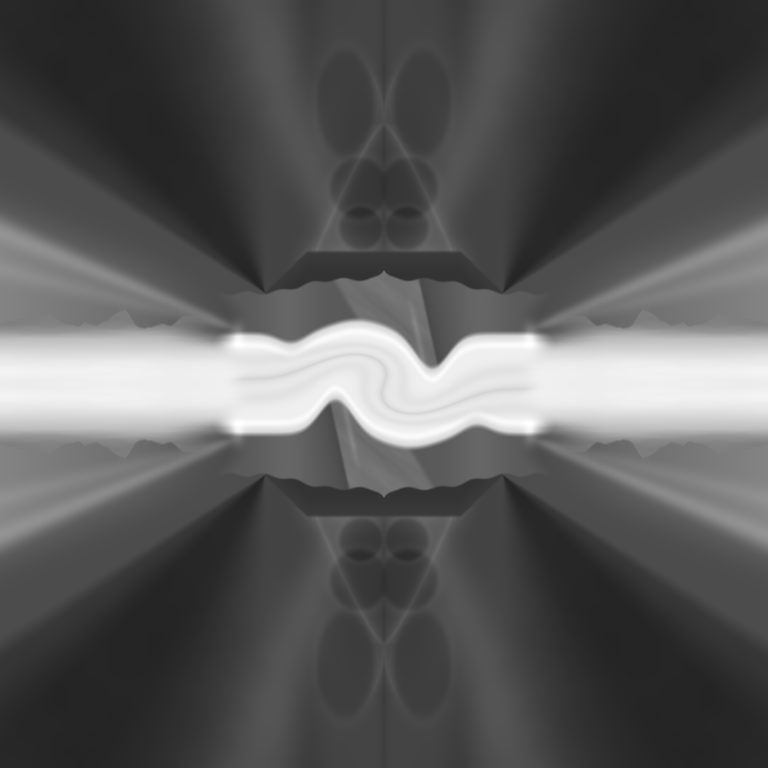
Give the GLSL for this background, as a WebGL 2 fragment shader.

```glsl
#version 300 es
precision highp float;
// Grey mirrored light rays around a glowing horizontal band with a swirl at its heart.
uniform vec2 u_resolution;
out vec4 fragColor;

float hash(vec2 p) {
  return fract(sin(dot(p, vec2(127.1, 311.7))) * 43758.5453);
}

float noise(vec2 p) {
  vec2 i = floor(p), f = fract(p);
  f = f * f * (3.0 - 2.0 * f);
  return mix(mix(hash(i), hash(i + vec2(1, 0)), f.x),
             mix(hash(i + vec2(0, 1)), hash(i + vec2(1, 1)), f.x), f.y);
}

float fbm(vec2 p) {
  float sum = 0.0, gain = 0.5;
  for (int i = 0; i < 4; i++) {
    sum += gain * noise(p);
    p = p * 2.03 + 7.1;
    gain *= 0.5;
  }
  return sum;
}

float bell(float x, float width) {
  return exp(-x * x / (width * width));
}

float above(float d, float soft) {
  return smoothstep(-soft, soft, d);
}

// Soft oval cell: darker inside, pale along the rim.
float cell(vec2 q, vec2 centre, vec2 radius) {
  float d = length((q - centre) / radius) - 1.0;
  return 0.035 * bell(d, 0.13) - 0.045 * above(-d, 0.2);
}

// Dark wedges and pale beams fanning out from a pivot.
float fan(vec2 q, vec2 pivot) {
  vec2 v = q - pivot;
  float a = atan(v.y, v.x);
  float shade = mix(0.215, 0.15, smoothstep(0.6, 0.82, a));
  shade = mix(shade, 0.265, smoothstep(1.0, 1.65, a));
  float beam = q.x - 0.14 - 0.37 * (q.y - 0.43);
  shade += 0.065 * bell(beam, 0.045 + 0.12 * max(q.y - 0.4, 0.0));
  shade -= 0.035 * bell(q.x - 0.2, 0.05) * smoothstep(0.55, 0.9, q.y);
  return shade + 0.03 * (fbm(q * 5.0) - 0.47);
}

// Curved tracery standing over the central hood.
float tracery(vec2 q) {
  float arch = 0.17 * pow(max(0.68 - q.y, 0.0) / 0.32, 0.8);
  float flare = 2.0 * pow(max(q.y - 0.68, 0.0), 2.0);
  float fade = smoothstep(0.9, 0.7, q.y);
  float line = 0.08 * exp(-abs(q.x - arch - flare) / 0.013) * fade;
  line += cell(q, vec2(0.065, 0.51), vec2(0.08, 0.085));
  line += cell(q, vec2(0.06, 0.405), vec2(0.06, 0.06));
  line += cell(q, vec2(0.1, 0.73), vec2(0.08, 0.15)) * 0.6;
  return line - 0.035 * exp(-q.x / 0.008);
}

// Grey slopes beside the band, with one narrow bright ray.
float flank(vec2 q) {
  float reach = max(q.x - 0.375, 0.0);
  float d = q.y - 0.14 - 0.416 * reach;
  float shade = mix(0.3, 0.29 + 0.25 * reach, above(-d, 0.02 + 0.08 * reach));
  shade += 0.07 * smoothstep(0.14, 0.0, d) * smoothstep(0.0, 0.3, reach);
  shade += 0.13 * bell(d, 0.012 + 0.035 * reach) * smoothstep(-0.02, 0.08, reach);
  return shade + 0.05 * bell(d + 0.16 * reach, 0.01 + 0.03 * reach);
}

// Glowing side band with a ragged pale fringe.
float sideBand(vec2 q, float shade) {
  float ragged = 0.15 + 0.07 * fbm(vec2(q.x * 16.0, 3.0)) - 0.02 * q.x;
  float fringe = mix(0.7, 0.49, smoothstep(0.1, 0.17, q.y));
  fringe += 0.07 * (fbm(q * vec2(9.0, 60.0)) - 0.47);
  shade = mix(shade, fringe, above(ragged - q.y, 0.004) * smoothstep(0.4, 0.6, q.x));
  float ripple = 0.025 * (fbm(q * vec2(6.0, 35.0)) - 0.47);
  float core = 0.94 - 0.12 * smoothstep(0.03, 0.11, q.y) + 2.0 * ripple;
  return mix(shade, core, smoothstep(0.145, 0.075, q.y + ripple));
}

// Folded grey facets; s is turned so that both halves share one form.
float facets(vec2 s) {
  float shade = 0.35 + 0.05 * bell(abs(s.x) - 0.25, 0.07);
  float left = s.x + 0.11 - 0.6 * (0.24 - s.y);
  float right = 0.1 + 0.22 * (0.23 - s.y) - s.x;
  float inside = above(left, 0.012) * above(right, 0.005);
  shade += inside * (0.08 + 0.12 * (fbm(vec2(left * 18.0 + s.y * 9.0, s.y * 6.0)) - 0.47));
  shade -= 0.07 * exp(-max(-right, 0.0) / 0.04) * above(-right, 0.006);
  return shade + 0.07 * bell(right - 0.035, 0.008) * smoothstep(0.25, 0.15, s.y);
}

// Upper outline of the white swirl.
float crest(float x) {
  return 0.132 + 0.035 * bell(x + 0.07, 0.1) - 0.09 * bell(x - 0.125, 0.06)
       - 0.025 * bell(x + 0.24, 0.05);
}

// White folds twisted about the middle.
float swirl(vec2 p, vec2 s) {
  float turn = 1.9 * bell(length(p * vec2(1.0, 1.3)), 0.135);
  float fold = p.y * cos(turn) + p.x * sin(turn) + 0.012 * sign(p.x) * smoothstep(0.1, 0.25, abs(p.x));
  float shade = 0.94 - 0.11 * exp(-abs(fold) / 0.014) - 0.05 * bell(abs(fold) - 0.05, 0.02);
  float depth = crest(s.x) - s.y;
  return shade - 0.16 * exp(-max(depth, 0.0) / 0.014) + 0.06 * bell(depth - 0.03, 0.01);
}

void main() {
  vec2 p = (2.0 * gl_FragCoord.xy - u_resolution) / u_resolution.y;
  vec2 q = abs(p);
  vec2 s = p.y < 0.0 ? -p : p;
  vec2 pivot = vec2(0.31, 0.237);

  // Fan, tracery and the dark hood beneath them
  float shade = fan(q, pivot) + tracery(q);
  float hood = min(0.345, pivot.y + 0.98 * (pivot.x - q.x));
  float rise = q.y - hood;
  shade += 0.08 * exp(-max(rise, 0.0) / 0.03) * smoothstep(0.27, 0.17, q.x);
  shade = mix(shade, 0.2 + 0.5 * max(rise + 0.06, 0.0), above(-rise, 0.006) * step(q.x, pivot.x));

  // Side slopes and band
  float slope = pivot.y + 0.653 * (q.x - pivot.x) - q.y;
  float side = sideBand(q, flank(q));
  shade = mix(shade, side, above(slope, 0.004 + 0.05 * max(q.x - pivot.x, 0.0)) * step(pivot.x, q.x));

  // Scalloped centre and swirl
  float rim = pivot.y + 0.035 * smoothstep(0.32, 0.12, q.x) + 0.004 * sin(q.x * 75.0)
            + 0.025 * exp(-q.x / 0.012);
  float centre = facets(s);
  centre = mix(centre, swirl(p, s), above(crest(s.x) - s.y, 0.009));
  float join = smoothstep(0.43, 0.36, q.x + 0.02 * sin(q.y * 45.0));
  shade = mix(shade, centre, above(rim - q.y, 0.004) * join);
  shade += 0.12 * bell(length((q - vec2(0.38, 0.135)) * vec2(1.0, 0.6)), 0.016);

  fragColor = vec4(vec3(clamp(shade, 0.0, 1.0)), 1.0);
}
```
